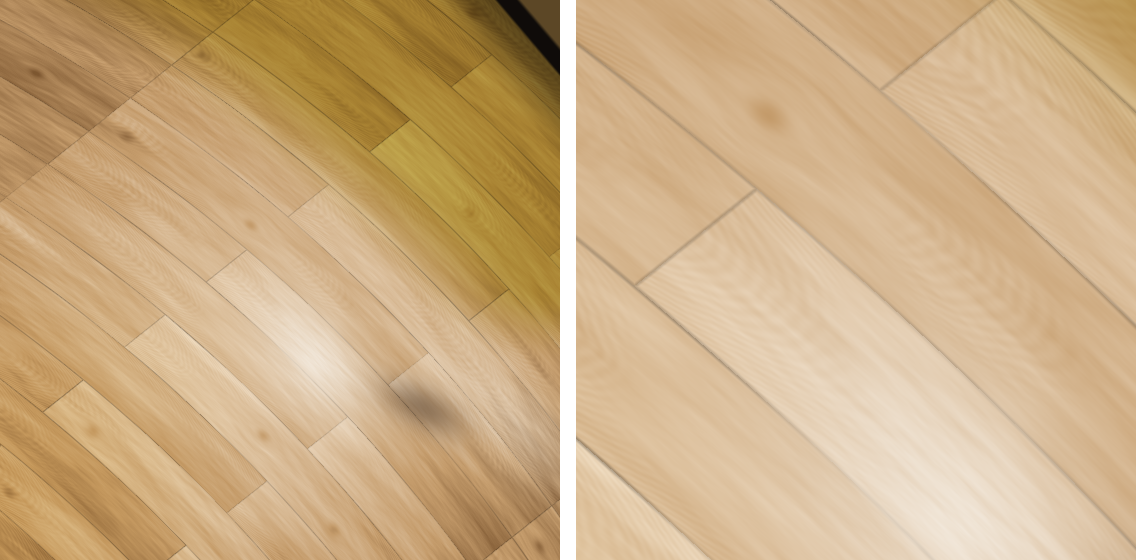
Left, the full canvas; right, a detail of the centre.
A three.js fragment shader for this texture:

```glsl
// Diagonal wood plank floor: staggered boards on a slightly bowed skewed grid,
// with stretched-noise grain, arched figure and knots, lit by soft glare
// and an olive shade towards a dark edge strip in the upper right corner.
varying vec2 vUv;

const float ROW_WIDTH = 0.0918;    // width of one board
const float ROW_PHASE = 0.07;
const float BOARD_STEP = 0.349;    // joints fall on multiples of this
const float JOINT_ORIGIN = 0.627;
const float JOINT_SKEW = 0.0105;   // joint drift per row
const float BOW = 0.177;           // curvature of the rows
const float BOW_CENTRE = 0.86;
const float SEAM_WIDTH = 0.0022;
const float GRAIN_STRENGTH = 0.34;
const float TONE_SPREAD = 0.16;

const vec3 WALNUT = vec3(0.49, 0.34, 0.19);
const vec3 HONEY = vec3(0.77, 0.61, 0.42);
const vec3 CREAM = vec3(0.92, 0.84, 0.74);
const vec3 GLARE = vec3(0.96, 0.93, 0.89);
const vec3 OLIVE_TINT = vec3(0.86, 0.84, 0.47);
const vec3 AMBER_TINT = vec3(1.0, 0.97, 0.83);
const vec3 STRIP = vec3(0.06, 0.045, 0.035);
const vec3 BEYOND = vec3(0.36, 0.28, 0.15);

float hash(vec2 p) {
  return fract(sin(dot(p, vec2(127.1, 311.7))) * 43758.5453);
}

float noise(vec2 p) {
  vec2 i = floor(p), f = fract(p);
  f = f * f * (3.0 - 2.0 * f);
  return mix(mix(hash(i), hash(i + vec2(1.0, 0.0)), f.x),
             mix(hash(i + vec2(0.0, 1.0)), hash(i + 1.0), f.x), f.y);
}

float fbm(vec2 p) {
  float sum = 0.0, amp = 0.5;
  for (int i = 0; i < 4; i++) {
    sum += amp * noise(p);
    p = p * 2.03 + 17.3;
    amp *= 0.5;
  }
  return sum;
}

// Soft elliptical spot with its long axis turned by angle
float spot(vec2 p, vec2 centre, vec2 radius, float angle) {
  vec2 d = p - centre;
  float c = cos(angle), s = sin(angle);
  d = vec2(c * d.x + s * d.y, c * d.y - s * d.x) / radius;
  return exp(-dot(d, d));
}

// Alternate joints are cut; boards far from the centre are short
bool isCut(float row, float k) {
  return mod(row + k + 0.5, 2.0) > 1.0 || abs(k - 0.5) > 1.0;
}

void main() {
  vec2 p = vUv;

  // Floor coordinates: u along the boards, v across them
  float u = (p.x + 1.0 - p.y) * 0.70711;
  float across = (p.x + p.y - 1.0) * 0.70711;
  float v = across + BOW * (u - BOW_CENTRE) * (u - BOW_CENTRE);
  float c = v / ROW_WIDTH - ROW_PHASE;
  float row = floor(c), y = fract(c);

  // Board layout
  float t = (u - JOINT_ORIGIN - JOINT_SKEW * c) / BOARD_STEP;
  float k = floor(t);
  float first = isCut(row, k) ? k : k - 1.0;
  float last = isCut(row, k + 1.0) ? k + 1.0 : k + 2.0;
  float along = (t - first) / (last - first);
  float seed = hash(vec2(row, first) + 3.7);
  float seam = min(y, 1.0 - y) * ROW_WIDTH;
  float joint = min(t - first, last - t) * BOARD_STEP;

  // Knots push the grain aside
  vec2 cell = vec2(floor(u * 4.0), row);
  vec2 centre = 0.3 + 0.4 * vec2(hash(cell + 5.1), hash(cell + 9.4));
  vec2 off = (vec2(fract(u * 4.0), y) - centre) * vec2(0.25, ROW_WIDTH);
  float r = length(off * vec2(1.0, 1.5));
  float hasKnot = step(0.66, hash(cell + 21.0));
  float knot = hasKnot * exp(-r * r / 0.00016);
  float gv = v - hasKnot * off.y * 0.6 * exp(-r * r / 0.0012);

  // Grain: broad streaks, fine fibres and arched figure
  vec2 g = vec2(u, gv) + seed * 31.0;
  float streak = fbm(g * vec2(5.0, 42.0)) - 0.47;
  float fibre = fbm(g * vec2(22.0, 190.0)) - 0.47;
  float bend = u + 0.5 * (y - 0.5) * (y - 0.5) + 0.05 * fbm(g * vec2(9.0, 30.0));
  float figure = sin(bend * 430.0) * smoothstep(0.5, 0.75, noise(g * vec2(7.0, 22.0)));

  // Lightness of the wood
  float glow = spot(p, vec2(0.50, 0.39), vec2(0.46), 0.0);
  float level = 0.40 + 0.44 * glow - 0.13 * spot(p, vec2(0.05, 1.0), vec2(0.34), 0.0);
  level += TONE_SPREAD * (seed - 0.5 + 0.9 * (0.5 - along));
  float grain = streak * 1.2 + fibre * 0.6 + figure * 0.09;
  level += GRAIN_STRENGTH * grain * (1.3 - 0.6 * glow) - 0.24 * knot;
  level -= 0.14 * spot(p, vec2(1.0, 0.0), vec2(0.25), 0.0);
  vec3 color = mix(WALNUT, HONEY, clamp(level * 2.0, 0.0, 1.0));
  color = mix(color, CREAM, clamp(level * 2.0 - 1.0, 0.0, 1.2));

  // Seams and end joints, fading in and out
  float line = 1.0 - smoothstep(0.0, SEAM_WIDTH, min(seam, joint));
  color *= 1.0 - line * (0.06 + 0.22 * noise(vec2(u * 9.0, row * 5.0)));

  // Colour casts, glare and a soft shadow
  float olive = smoothstep(0.13, 0.32, v) * smoothstep(0.34, 0.48, p.y);
  color *= mix(vec3(1.0), OLIVE_TINT, olive);
  color *= mix(vec3(1.0), AMBER_TINT, smoothstep(0.55, 0.0, p.x) * smoothstep(0.7, 0.1, p.y));
  float shine = 0.85 * spot(p, vec2(0.56, 0.36), vec2(0.125, 0.065), -0.9);
  shine += 0.5 * spot(p, vec2(0.90, 0.27), vec2(0.17, 0.07), -0.8);
  color = mix(color, GLARE, min(shine, 1.0) * (0.9 + 0.5 * fibre));
  float shadow = spot(p, vec2(0.755, 0.272), vec2(0.075, 0.034), -0.5);
  color *= 1.0 - shadow * vec3(0.34, 0.38, 0.42);

  // Edge strip in the corner
  float edge = across + 0.08 * (u - 0.64);
  color *= 1.0 - 0.45 * smoothstep(0.52, 0.63, edge);
  color = mix(color, STRIP, smoothstep(0.622, 0.628, edge));
  color = mix(color, BEYOND, smoothstep(0.652, 0.660, edge));
  gl_FragColor = vec4(color, 1.0);
}
```
